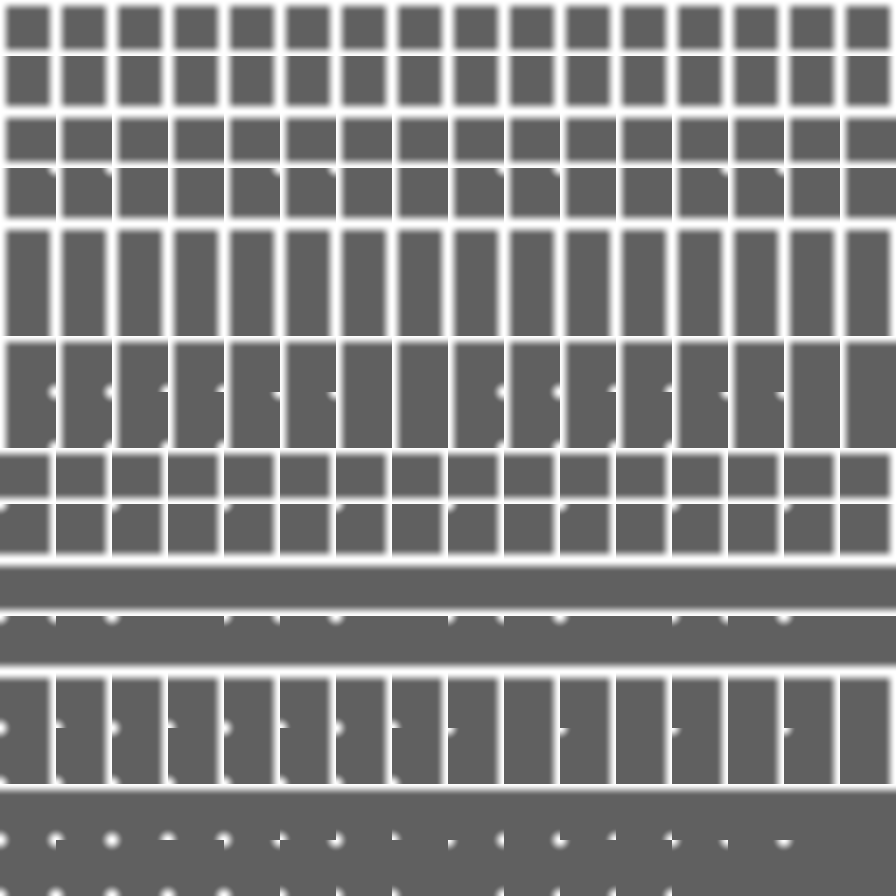
This pattern is drawn by a WebGL 2 fragment shader. Its source:

```glsl
#version 300 es
precision highp float;

uniform vec2 u_resolution;
out vec4 fragColor;

const float CELLS = 16.0;       // cells across and down
const float GLOW_WIDTH = 0.22;  // reach of a border, in cells
const int SAMPLES = 3;          // smoothing samples per axis
const vec3 FILL_COLOR = vec3(0.376);
const vec3 BORDER_COLOR = vec3(1.0);

// One flag per binary digit: 1 where the digit is zero
vec4 clearBits(float n) {
    return 1.0 - mod(floor(n / vec4(1.0, 2.0, 4.0, 8.0)), 2.0);
}

vec4 glow(vec4 dist) {
    return 1.0 - smoothstep(0.0, GLOW_WIDTH, dist);
}

// Border strength: the row selects the sides, the column the corners
float borderMask(vec2 uv) {
    vec2 grid = fract(uv) * CELLS;
    vec2 cell = floor(grid);
    vec2 p = fract(grid);

    // Sides in the order top, right, bottom, left
    vec4 sideDist = vec4(1.0 - p.y, 1.0 - p.x, p.y, p.x);
    vec4 sides = glow(sideDist) * clearBits(CELLS - 1.0 - cell.y);

    // Each corner joins a side with the one before it, from top left
    vec4 previousDist = sideDist.wxyz;
    vec4 cornerDist = sqrt(sideDist * sideDist + previousDist * previousDist);
    vec4 corners = glow(cornerDist) * clearBits(cell.x);

    // Sides blend softly where they meet; corners show between open sides
    vec4 rest = 1.0 - sides;
    float sideMask = 1.0 - rest.x * rest.y * rest.z * rest.w;
    float cornerMask = max(max(corners.x, corners.y), max(corners.z, corners.w));
    return max(sideMask, cornerMask);
}

void main() {
    // Average over the pixel to smooth the hard cell edges
    float mask = 0.0;
    for (int j = 0; j < SAMPLES; j++) {
        for (int i = 0; i < SAMPLES; i++) {
            vec2 offset = (vec2(i, j) + 0.5) / float(SAMPLES) - 0.5;
            mask += borderMask((gl_FragCoord.xy + offset) / u_resolution);
        }
    }
    mask /= float(SAMPLES * SAMPLES);

    fragColor = vec4(mix(FILL_COLOR, BORDER_COLOR, mask), 1.0);
}
```
